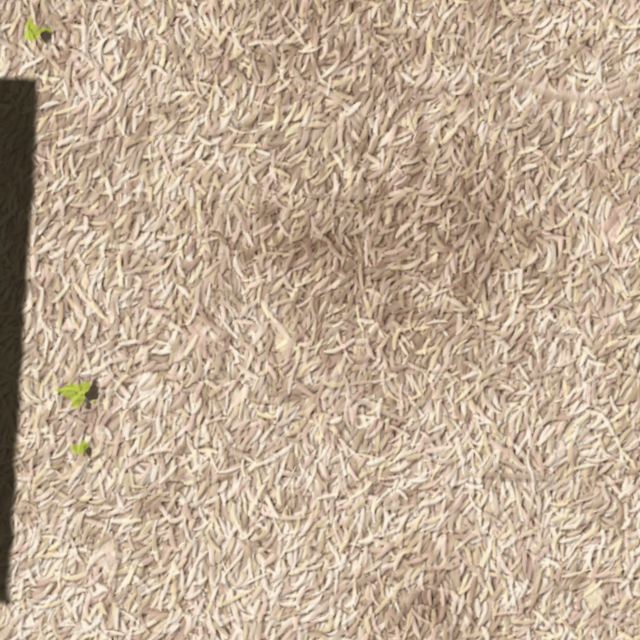
This texture is drawn by a Shadertoy shader. Its source:

```glsl
// Sunlit ground covered with dry straw: layers of soft tapering strands on jittered
// grids, each with a lit side and a faint shadow, plus twigs, pale leaf flakes and
// green sprouts. Broad gloom tones the litter; a hard shadow lies along the left.

const int   LAYERS      = 9;
const float CELL        = 0.028;   // grid spacing of the strands
const float STRAND_LEN  = 0.022;   // longest half length
const float STRAND_WID  = 0.0031;  // typical half width
const float EDGE        = 0.0024;  // softness of outlines
const float OPACITY     = 0.80;    // how far a strand hides those below
const float LEAN        = 1.18;    // main strand direction, radians
const float TONE_MEAN   = 0.80;
const float TONE_SPREAD = 0.95;
const vec3  SHADE_DEPTH = vec3(0.17, 0.19, 0.20); // strand shadows
const int   TWIGS       = 18;
const int   FLAKES      = 16;

const vec3 UMBER  = vec3(0.62, 0.52, 0.43);
const vec3 CREAM  = vec3(0.98, 0.90, 0.82);
const vec3 BLEACH = vec3(1.00, 0.96, 0.89);
const vec3 SHADOW = vec3(0.22, 0.19, 0.14);
const vec3 LEAF   = vec3(0.70, 0.77, 0.25);

// Sprouts: centre and radius
const vec3 SPROUTS[3] = vec3[3](vec3(0.055, 0.950, 0.019),
                                vec3(0.120, 0.388, 0.024),
                                vec3(0.125, 0.300, 0.012));

vec4 hash4(vec2 p) {
    vec4 q = fract(p.xyxy * vec4(0.1031, 0.1030, 0.0973, 0.1099));
    q += dot(q, q.wzxy + 33.33);
    return fract((q.xxyz + q.yzzw) * q.zywx);
}

float slope(vec2 cell, vec2 offset) {
    float a = 6.2832 * hash4(cell).x;
    return dot(vec2(cos(a), sin(a)), offset);
}

float gradientNoise(vec2 p) {
    vec2 i = floor(p), f = p - i;
    vec2 u = f * f * f * (f * (f * 6.0 - 15.0) + 10.0);
    vec2 e = vec2(1.0, 0.0);
    return mix(mix(slope(i, f), slope(i + e, f - e), u.x),
               mix(slope(i + e.yx, f - e.yx), slope(i + 1.0, f - 1.0), u.x), u.y);
}

float fill(float d, float soft) { return 1.0 - smoothstep(-soft, soft, d); }

// Broad light and shade over the ground, added to the tone of the strands
float groundLight(vec2 p) {
    vec2 a = (p - vec2(0.60, 0.63)) / vec2(0.24, 0.17);
    vec2 b = (p - vec2(0.68, 0.04)) / vec2(0.10, 0.07);
    vec2 c = (p - vec2(0.50, 1.00)) / vec2(0.20, 0.12);
    float gloom = 0.46 * exp(-dot(a, a)) + 0.45 * exp(-dot(b, b)) + 0.25 * exp(-dot(c, c));
    return 0.16 * (1.0 - p.y) - gloom + 0.22 * gradientNoise(p * 6.0)
         + 0.28 * gradientNoise(p * 17.0 + 5.0) + 0.25 * gradientNoise(p * 38.0 + 9.0);
}

vec3 strawColour(float tone, float hue) {
    vec3 col = mix(UMBER, CREAM, tone);
    col += vec3(0.005, 0.0, -0.085) * smoothstep(0.60, 0.75, hue) * clamp(tone, 0.3, 1.0); // yellow straw
    col += vec3(0.02, -0.018, -0.008) * (1.0 - smoothstep(0.15, 0.25, hue));               // pink husk
    return clamp(col, SHADOW, BLEACH);
}

// Paints one tapering strand and the shadow on its right-hand side
void layStrand(inout vec3 col, vec2 p, float angle, float len, float wid, float bend, vec3 tint) {
    vec2 dir = vec2(cos(angle), sin(angle));
    vec2 q = vec2(dot(p, dir), dot(p, vec2(-dir.y, dir.x)));
    q.y += bend * (q.x * q.x / len - 0.3 * len);
    float past = max(abs(q.x) - len + wid, 0.0);
    float side = dir.x > 0.9 ? 1.0 : sign(dir.y);
    float girth = wid * (1.0 - 0.6 * min(q.x * q.x / (len * len), 1.0));
    float body = length(vec2(past, q.y)) - girth;
    float shade = length(vec2(past, q.y + side * wid * 1.3)) - girth * 0.9;
    col *= 1.0 - SHADE_DEPTH * fill(shade, EDGE);
    float lit = 1.0 + 0.05 * clamp(side * q.y / wid, -1.0, 1.0);
    col = mix(col, min(tint * lit, BLEACH), OPACITY * fill(body, EDGE));
}

void strandLayer(inout vec3 col, vec2 p, float layer, float light, float swirl) {
    vec2 g = p / CELL + layer * vec2(0.37, 0.61);
    vec2 home = floor(g);
    for (int y = -1; y <= 1; y++)
    for (int x = -1; x <= 1; x++) {
        vec2 cell = home + vec2(x, y);
        vec4 r = hash4(cell + layer * vec2(37.0, 59.0));
        vec4 s = hash4(cell + layer * vec2(71.0, 23.0) + 211.0);
        vec2 offset = (g - cell - r.xy) * CELL;
        float angle = LEAN + swirl + (r.z + s.x - 1.0) * 1.1;
        if (s.y < 0.20) angle = 3.1416 * fract(s.y * 37.0);
        float tone = TONE_MEAN + TONE_SPREAD * (r.w - 0.5) + light;
        layStrand(col, offset, angle, STRAND_LEN * mix(0.55, 1.0, s.w),
                  STRAND_WID * mix(0.7, 1.3, s.z), (s.x - 0.5) * 0.45,
                  strawColour(tone, fract(s.z * 13.0 + r.x)));
    }
}

// Leaf flakes and longer twigs, half buried under the top layer
void debris(inout vec3 col, vec2 p, float light) {
    float ragged = 0.010 * gradientNoise(p * 70.0);
    for (int i = 0; i < FLAKES; i++) {
        vec4 r = hash4(vec2(i, 17));
        float d = length((p - r.xy) * vec2(1.5, 1.0)) - mix(0.008, 0.022, r.z) + ragged;
        col = mix(col, strawColour(0.85 + 0.3 * r.w + light, r.w), 0.7 * fill(d, EDGE * 2.0));
    }
    for (int i = 0; i < TWIGS; i++) {
        vec4 r = hash4(vec2(i, 43));
        vec4 s = hash4(vec2(i, 91));
        float angle = s.x < 0.6 ? mix(-0.6, 0.4, s.y) : mix(0.9, 2.1, s.y);
        layStrand(col, p - r.xy, angle, mix(0.03, 0.065, r.z), mix(0.0024, 0.0044, s.z),
                  (s.w - 0.5) * 0.4, strawColour(0.2 + 0.8 * r.w + light, 0.5));
    }
}

void mainImage(out vec4 fragColor, in vec2 fragCoord) {
    vec2 p = fragCoord / iResolution.y;
    float light = groundLight(p);
    float swirl = 0.9 * gradientNoise(p * 7.0 + 31.0);
    vec3 col = strawColour(0.35 + light, 0.5);
    for (int i = 0; i < LAYERS; i++) {
        if (i == LAYERS - 1) debris(col, p, light);
        strandLayer(col, p, float(i), light, swirl);
    }

    // Curved branch at the upper right
    vec2 b = p - vec2(0.91, 0.848);
    b.y -= 2.5 * b.x * b.x;
    float branch = max(abs(b.y) - 0.007, abs(b.x) - 0.11);
    col = mix(col, strawColour(0.6 + 50.0 * b.y, 0.4), 0.65 * fill(branch, EDGE * 2.0));

    // Green sprouts with a dark hollow beside each
    float ragged = gradientNoise(p * 55.0) + 0.5 * gradientNoise(p * 120.0);
    for (int i = 0; i < 3; i++) {
        vec2 q = p - SPROUTS[i].xy;
        float r = SPROUTS[i].z;
        float hollow = length((q - r * vec2(1.1, -0.2)) * vec2(1.4, 1.0)) - r * (0.65 + 0.8 * ragged);
        float leaf = length(q) - r * (0.75 - 1.1 * ragged);
        col = mix(col, SHADOW * 1.15, 0.85 * fill(hollow, EDGE * 2.0));
        col = mix(col, LEAF * (0.55 + 0.55 * col.r), 0.8 * fill(leaf, EDGE * 2.0));
    }

    // Tapering shadow along the left border
    float rim = 0.006 * gradientNoise(p * 28.0);
    float strip = max(p.x - 0.008 - 0.060 * p.y, max(p.y - 0.878, 0.06 - p.y)) + rim;
    col = mix(col, mix(col * vec3(0.27, 0.26, 0.22), SHADOW, 0.5), fill(strip, 0.007));

    fragColor = vec4(col, 1.0);
}
```
